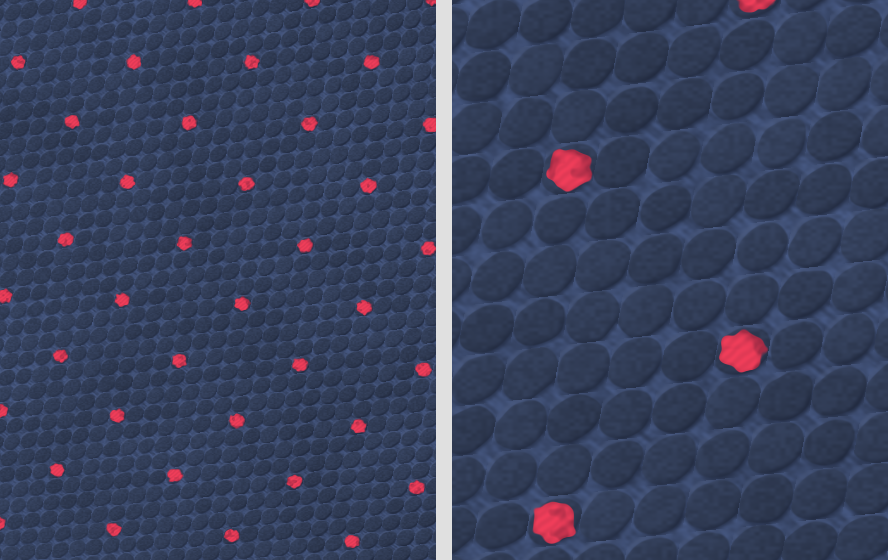
Left, the full canvas; right, a detail of the centre.
Write a Shadertoy shader that draws this pattern.

```glsl
// Woven navy cloth with small red dots on a gently stretched diagonal lattice.
// The canvas is unwarped to dot steps, then to weave cells: each cell is a tilted
// dark oval in a lighter mesh, and every 24th cell is embroidered in red.
#define DOT_ROWS 9.6
#define CELL_SIZE 0.3
#define OVAL_RADII vec2(0.57, 0.39)
#define OVAL_TILT 0.70
#define DOT_RADIUS 0.119
#define WEAR 0.16
#define MESH_COLOR vec3(0.235, 0.295, 0.435)
#define OVAL_COLOR vec3(0.190, 0.235, 0.335)
#define SHADOW_COLOR vec3(0.125, 0.160, 0.245)
#define RIM_COLOR vec3(0.290, 0.350, 0.490)
#define RED_COLOR vec3(0.940, 0.240, 0.350)
#define DARK_RED vec3(0.640, 0.170, 0.270)

float hash(vec2 p) {
    vec3 q = fract(vec3(p.xyx) * 0.1031);
    q += dot(q, q.yzx + 33.33);
    return fract((q.x + q.y) * q.z);
}

float noise(vec2 p) {
    vec2 i = floor(p), f = fract(p);
    f = f * f * (3.0 - 2.0 * f);
    return mix(mix(hash(i), hash(i + vec2(1, 0)), f.x),
               mix(hash(i + vec2(0, 1)), hash(i + vec2(1, 1)), f.x), f.y);
}

vec2 rotate(vec2 p, float angle) {
    float c = cos(angle), s = sin(angle);
    return vec2(c * p.x + s * p.y, c * p.y - s * p.x);
}

// Inverts the stretch of the cloth: canvas position to half-column and row.
vec2 unwarp(vec2 p) {
    vec2 g = p;
    for (int i = 0; i < 6; i++) {
        float bow = (g.y - 5.0) / 4.0;
        float slope = -0.0113 + 0.0106 * g.y - 0.00037 * g.y * g.y;
        float x = p.x - 0.356 - 0.005 * g.x * g.x + 0.0425 * g.y
                - 0.0188 * (g.x - 3.4) * (1.0 - bow * bow);
        float y = p.y - 0.044 + 0.00375 * g.y * g.y - g.x * slope;
        g = vec2(x / 0.979, y / 1.025);
    }
    return g;
}

vec3 weave(vec2 cell, vec2 p, float pixel, float contrast) {
    vec2 id = round(cell), f = cell - id;
    float vary = hash(id + 40.0);

    // Tilted oval, y up, with a slightly uneven outline
    vec2 q = vec2(f.x - 0.2 * f.y, 0.12 * f.x - f.y);
    vec2 r = rotate(q, OVAL_TILT + 0.16 * (vary - 0.5));
    r += 0.07 * (vec2(noise(p * 9.0), noise(p * 9.0 + 50.0)) - 0.5);
    vec2 radii = OVAL_RADII * (0.94 + 0.12 * hash(id + 9.0));
    float d = (length(r / radii) - 1.0) * radii.y;
    float inside = smoothstep(pixel, -pixel, d - 0.01);

    // Fine threads: ribs across the oval and streaks along the mesh
    float grain = noise(p * vec2(34.0, 48.0)) - 0.5;
    float streak = noise(rotate(p, 0.65) * vec2(10.0, 42.0)) - 0.5;
    vec3 mesh = MESH_COLOR * (1.0 + WEAR * (1.7 * streak + 0.8 * grain));
    vec3 oval = OVAL_COLOR * (1.0 + WEAR * (grain + 0.6 * (vary - 0.5)));
    oval *= 1.0 + 0.10 * r.y;
    vec3 color = mix(mesh, oval, inside);

    // Shadow crescent under the lower right edge, light thread on the upper left
    float side = dot(normalize(q + 1e-4), normalize(vec2(0.55, -0.83)));
    float edge = exp(-pow((d - 0.005) / 0.065, 2.0));
    float shadow = edge * smoothstep(0.0, 0.8, side) * (0.6 + 0.4 * noise(p * 11.0));
    float rim = exp(-pow((d - 0.05) / 0.05, 2.0)) * smoothstep(0.1, 0.8, -side);
    color = mix(color, SHADOW_COLOR, shadow * contrast);
    return mix(color, RIM_COLOR, rim * (0.25 + 0.45 * noise(p * 7.0 + 20.0)));
}

vec4 redDot(vec2 grid, vec2 p, float pixel) {
    // Dots sit where half-column plus row is odd
    vec2 s = round(vec2(grid.x + grid.y + 1.0, grid.x - grid.y + 1.0) * 0.5);
    vec2 center = vec2(s.x + s.y - 1.0, s.x - s.y);
    vec2 q = (grid - center) * vec2(1.0, -1.02);
    float vary = hash(center + 70.0);

    // Frayed stitch outline
    float frayed = 0.035 * (noise(p * 20.0) - 0.5);
    float lobes = 0.005 * cos(6.0 * atan(q.y, q.x + 1e-5) + 6.0 * vary);
    float d = length(q * vec2(0.96, 1.03)) - DOT_RADIUS - frayed - lobes;

    // Slanted satin stitches, darker in gaps and along the upper right
    vec2 r = rotate(q, 0.75);
    float stitch = 0.5 + 0.5 * sin(r.y * 125.0 + 5.0 * vary + noise(p * 15.0) * 2.0);
    float gap = smoothstep(0.58, 0.85, noise(p * 16.0 + 90.0));
    float corner = smoothstep(0.03, 0.13, q.x + q.y) * vary;
    float rim = smoothstep(-0.035, 0.005, d);
    float dark = 0.20 * stitch + 0.55 * gap + 0.25 * corner + 0.35 * rim;
    return vec4(mix(RED_COLOR, DARK_RED, clamp(dark, 0.0, 1.0)),
                smoothstep(pixel, -pixel, d));
}

void mainImage(out vec4 fragColor, in vec2 fragCoord) {
    float pixel = DOT_ROWS / iResolution.y;
    vec2 p = vec2(fragCoord.x, iResolution.y - fragCoord.y) * pixel;
    vec2 grid = unwarp(p);
    vec2 cell = grid.x * vec2(3.5, 0.5) + grid.y * vec2(0.5, 3.5) + 0.5;

    // Relief deepens to the right; broad soft tone changes over the cloth
    float contrast = mix(0.60, 0.95, smoothstep(0.5, 6.5, p.x));
    vec3 color = weave(cell, p, pixel / CELL_SIZE, contrast);
    color *= 0.97 + 0.08 * noise(p * 0.9 + 3.0);

    vec4 spot = redDot(grid, p, pixel);
    fragColor = vec4(mix(color, spot.rgb, spot.a), 1.0);
}
```
